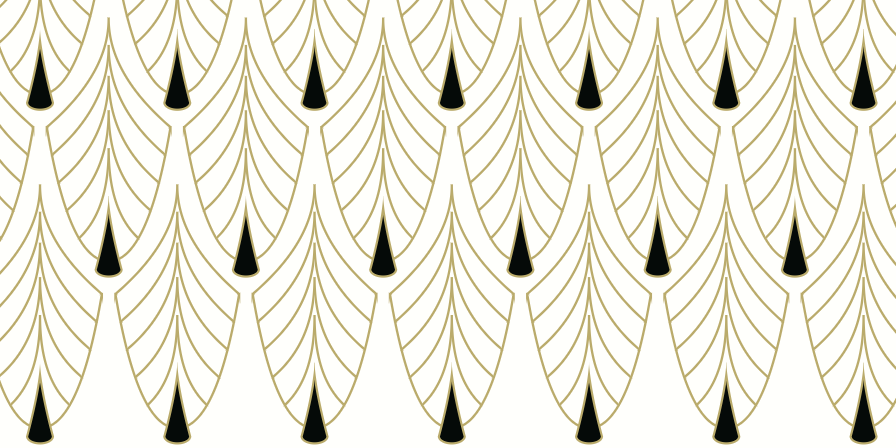
Write a WebGL 2 fragment shader that draws this pattern.

```glsl
#version 300 es
precision highp float;
// Staggered rows of gold-lined feathers, each ending in a black teardrop.

// Lengths are in a design grid that is GRID units tall.
#define GRID 384.0
#define PITCH vec2(117.65, 143.0)
#define ORIGIN vec2(34.3, 3.0)
#define LINE_HALF 1.0
#define RIBS 5
#define FEATHER_TIP 222.0
#define EDGE_BASE 14.0
#define EDGE_SIZE vec2(53.0, 115.0)
#define EDGE_BEND 1.27
#define DROP_SIZE vec2(12.0, 70.0)
#define DROP_CAP 7.0
#define DROP_RIM 1.9

uniform vec2 u_resolution;
out vec4 fragColor;

const vec3 PAPER = vec3(1.0, 1.0, 0.99);
const vec3 GOLD = vec3(0.73, 0.67, 0.42);
const vec3 INK = vec3(0.02, 0.04, 0.03);

// Distance to a curve leaving the origin along x and bending up to "size".
// It satisfies x = mix(y, sqrt(y), bend) in units of size.
float bowDistance(vec2 q, vec2 size, float bend) {
    float g = clamp(q.x / size.x, 0.0, 1.0);
    float s = 2.0 * g / (bend + sqrt(bend * bend - 4.0 * (bend - 1.0) * g));
    float slope = 2.0 * s / (bend + 2.0 * (1.0 - bend) * s) * size.y / size.x;
    float d = abs(q.y - size.y * s * s) / sqrt(1.0 + slope * slope);
    vec2 past = q - size;
    return max(d, max(-q.x, max(past.x, past.y)));
}

// Half width of the feather at a given height.
float edgeWidth(float height) {
    float u = (height - EDGE_BASE) / EDGE_SIZE.y;
    return EDGE_SIZE.x * mix(u, sqrt(u), EDGE_BEND);
}

// Outer edge and nested ribs; q.x is the distance from the spine.
float lineDistance(vec2 q) {
    float d = bowDistance(q - vec2(0.0, EDGE_BASE), EDGE_SIZE, EDGE_BEND);
    for (int i = 0; i < RIBS; i++) {
        float k = float(i);
        float tip = FEATHER_TIP - 22.0 * k - 1.5 * k * k;
        float end = EDGE_BASE + EDGE_SIZE.y - 23.8 * k;
        vec2 size = vec2(tip - end, edgeWidth(end));
        d = min(d, bowDistance(vec2(tip - q.y, q.x), size, 1.02 + 0.09 * k));
    }
    return d;
}

// Signed distance to the teardrop: flared sides over an elliptical cap.
float dropDistance(vec2 q) {
    if (q.y < DROP_CAP) {
        vec2 radii = vec2(DROP_SIZE.x, DROP_CAP);
        vec2 e = (q - vec2(0.0, DROP_CAP)) / radii;
        float k = length(e);
        return k * (k - 1.0) / max(length(e / radii), 1e-4);
    }
    float t = clamp((DROP_SIZE.y - q.y) / (DROP_SIZE.y - DROP_CAP), 0.0, 1.0);
    return max(q.x - DROP_SIZE.x * pow(t, 1.4), q.y - DROP_SIZE.y);
}

float coverage(float d, float pixel) {
    return clamp(0.5 - d / pixel, 0.0, 1.0);
}

void main() {
    float pixel = GRID / u_resolution.y;
    vec2 p = gl_FragCoord.xy * pixel - ORIGIN;
    float topRow = floor(p.y / PITCH.y);
    float lines = 1e3;
    float drops = 1e3;

    // A feather is taller than a row, so the row below also reaches here.
    // Row zero is the lowest; the extra row covers the rim under a drop.
    for (int i = -1; i < 2; i++) {
        float row = topRow - float(i);
        if (row < 0.0) continue;
        float x = p.x / PITCH.x - 0.5 * mod(row, 2.0);
        float spine = abs(fract(x + 0.5) - 0.5) * PITCH.x;
        vec2 q = vec2(spine, p.y - row * PITCH.y);
        lines = min(lines, lineDistance(q));
        drops = min(drops, dropDistance(q));
    }

    vec3 color = mix(PAPER, GOLD, coverage(lines - LINE_HALF, pixel));
    color = mix(color, GOLD, coverage(drops, pixel));
    color = mix(color, INK, coverage(drops + DROP_RIM, pixel));
    fragColor = vec4(color, 1.0);
}
```
